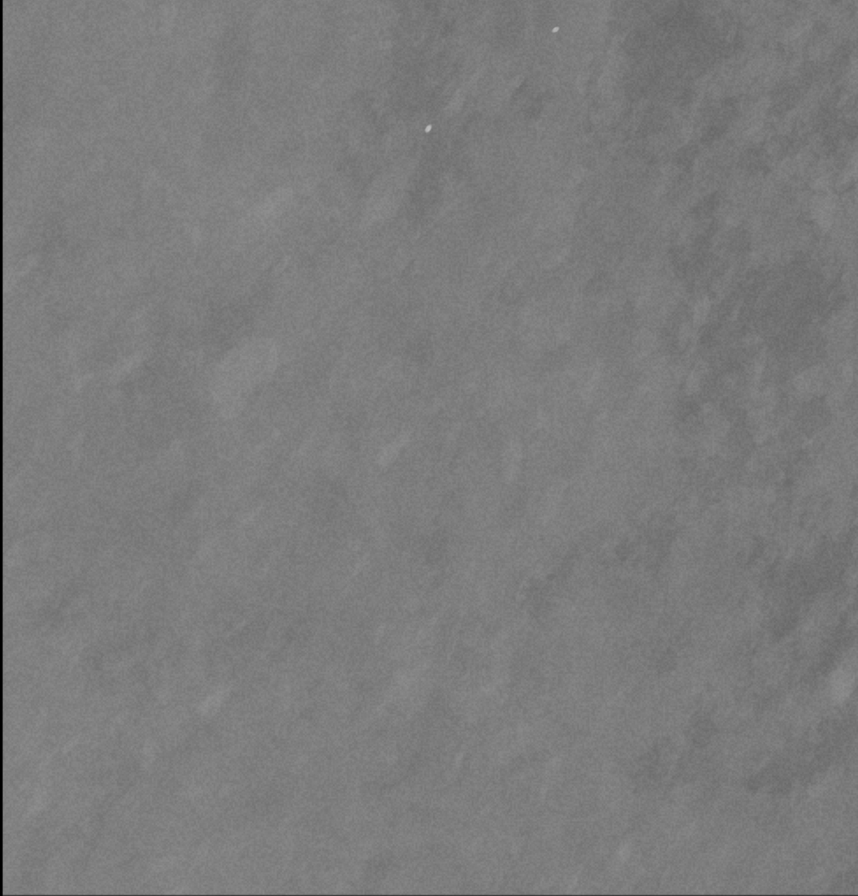
Reproduce this texture procedurally as a Shadertoy shader.

```glsl
// Draws a grey honed stone slab with faint slanted flakes, dark mottling and fine grain.

const float BASE_GREY = 0.484;
const float FLAKE_ANGLE = 1.0;

float hash(vec2 p) {
    vec3 q = fract(vec3(p.xyx) * 0.1031);
    q += dot(q, q.yzx + 33.33);
    return fract((q.x + q.y) * q.z);
}

vec2 hash2(vec2 p) {
    return vec2(hash(p), hash(p + 57.3));
}

vec2 rotate(vec2 p, float angle) {
    float c = cos(angle), s = sin(angle);
    return vec2(c * p.x + s * p.y, c * p.y - s * p.x);
}

float valueNoise(vec2 p) {
    vec2 cell = floor(p), f = fract(p);
    f = f * f * (3.0 - 2.0 * f);
    float low = mix(hash(cell), hash(cell + vec2(1, 0)), f.x);
    float high = mix(hash(cell + vec2(0, 1)), hash(cell + 1.0), f.x);
    return mix(low, high, f.y);
}

// Layered noise centred on zero
float layeredNoise(vec2 p, float gain) {
    float sum = 0.0, weight = 0.5;
    for (int i = 0; i < 5; i++) {
        sum += weight * (valueNoise(p) - 0.5);
        p = rotate(p, 0.6) * 2.03 + 17.1;
        weight *= gain;
    }
    return sum;
}

// Bends straight outlines with layered sines
vec2 wobble(vec2 p, float amount) {
    vec2 bend = sin(p.yx * vec2(31.0, 27.0) + vec2(0.4, 2.1));
    bend += 0.5 * sin(p.yx * vec2(83.0, 71.0) + p * 40.0);
    return p + amount * bend;
}

// Scattered slanted ellipses, one possible per cell; returns coverage
float flakes(vec2 p, float cells, float density, vec2 radius, float softness, float seed) {
    vec2 q = p * cells, home = floor(q);
    float cover = 0.0;
    for (int y = -1; y <= 1; y++) {
        for (int x = -1; x <= 1; x++) {
            vec2 id = home + vec2(x, y);
            vec2 key = id + seed;
            vec2 d = q - id - 0.15 - 0.7 * hash2(key);
            float angle = FLAKE_ANGLE + 1.1 * (hash(key + 9.7) - 0.5);
            vec2 size = radius * mix(0.5, 1.2, hash(key + 23.1));
            float edge = length(rotate(d, angle) / size);
            float strength = step(hash(key + 41.9), density) * mix(0.4, 1.0, hash(key + 71.3));
            cover = max(cover, strength * (1.0 - smoothstep(1.0 - softness, 1.0 + softness, edge)));
        }
    }
    return cover;
}

// Cloudy patches stretched along the flake direction
float mottling(vec2 p) {
    vec2 along = rotate(p, FLAKE_ANGLE + 0.15) * vec2(0.55, 1.0);
    float broad = layeredNoise(along * 9.0 + 4.0, 0.6);
    float fine = layeredNoise(along * 34.0 + 31.0, 0.65);
    return 0.045 * broad + 0.036 * fine;
}

// Ragged dark stains, gathered where the slab is weathered
float stains(vec2 p, float weathering) {
    vec2 along = rotate(p, FLAKE_ANGLE) * vec2(0.65, 1.0);
    float field = layeredNoise(along * 15.0 + 63.0, 0.72);
    return smoothstep(0.02, 0.24, field + 0.12 * (weathering - 0.5));
}

float grain(vec2 p) {
    float fine = valueNoise(p * 510.0) - 0.5;
    float coarse = valueNoise(rotate(p, 0.5) * 270.0 + 11.0) - 0.5;
    return 0.046 * fine + 0.022 * coarse;
}

void mainImage(out vec4 fragColor, in vec2 fragCoord) {
    vec2 p = fragCoord / iResolution.y;
    float pixel = 1.0 / iResolution.y;
    float ragged = 0.012 * layeredNoise(p * 45.0, 0.6);
    vec2 bent = wobble(p, 0.003) + ragged;

    // Broad shading: darker and rougher towards the right
    float weathering = smoothstep(0.25, 0.95, p.x + 0.25 * (p.y - 0.5));
    float grey = BASE_GREY + 0.012 - 0.018 * weathering;
    grey += mottling(bent) * mix(0.8, 1.2, weathering);
    grey -= stains(bent, weathering) * mix(0.018, 0.036, weathering);

    // Pale and dark flakes
    grey += 0.030 * flakes(bent, 6.0, 0.28, vec2(0.28, 0.12), 0.25, 3.0);
    grey += 0.026 * flakes(bent, 15.0, 0.30, vec2(0.38, 0.13), 0.35, 19.0);
    grey += 0.020 * flakes(bent, 29.0, 0.28, vec2(0.40, 0.15), 0.45, 37.0);
    grey -= 0.022 * flakes(bent, 11.0, 0.28, vec2(0.42, 0.16), 0.50, 53.0);

    // Fine grain and rare bright specks
    grey += grain(p);
    grey += 0.24 * flakes(p, 9.0, 0.06, vec2(0.040, 0.024), 0.5, 83.0);

    // Dark borders at the left and bottom
    grey *= smoothstep(0.0030 - pixel, 0.0030 + pixel, p.x);
    grey *= mix(0.45, 1.0, smoothstep(0.0012 - pixel, 0.0012 + pixel, p.y));
    fragColor = vec4(vec3(grey), 1.0);
}
```
